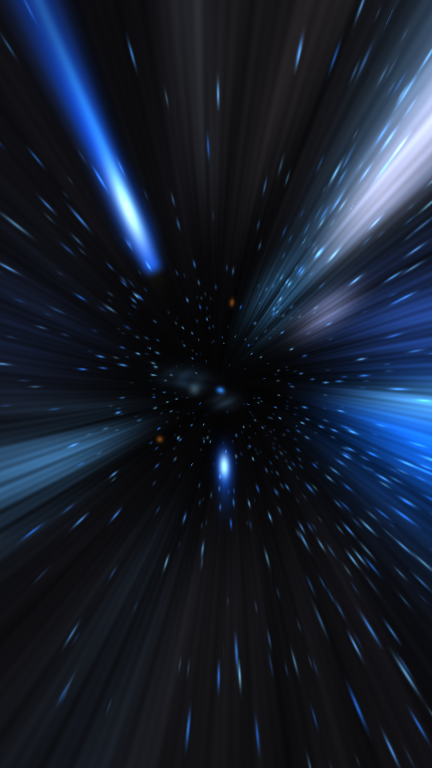
Write a Shadertoy shader that draws this background.

```glsl
#define CENTRE vec2(0.514, 0.499)
#define STAR_LAYERS 4
#define STAR_GAIN 0.85
#define BEAM_CONTRAST 0.42
#define VOID_RADIUS 0.30
#define SPACE vec3(0.052, 0.052, 0.066)
#define NAVY vec3(0.05, 0.13, 0.31)
#define AZURE vec3(0.01, 0.30, 0.74)
#define CYAN vec3(0.28, 0.44, 0.46)
#define TEAL vec3(0.11, 0.24, 0.35)
#define PEARL vec3(0.70, 0.62, 0.68)
#define EMBER vec3(0.45, 0.24, 0.07)

const float TAU = 6.2831853;

float hash(vec2 p) {
    p = fract(p * vec2(0.1031, 0.1137));
    p += dot(p, p.yx + 33.33);
    return fract((p.x + p.y) * p.x * 97.3);
}

float cross2(vec2 a, vec2 b) { return a.x * b.y - a.y * b.x; }

// Soft wedge of light leaving the centre
float beam(vec2 p, float degrees, float spread, float start, float full) {
    float t = radians(degrees);
    vec2 axis = vec2(cos(t), sin(t));
    float off = atan(cross2(axis, p), dot(axis, p)) / spread;
    return exp(-off * off) * smoothstep(start, full, length(p));
}

// Elliptic glow whose long side points away from the centre
float glow(vec2 p, vec2 c, vec2 size) {
    vec2 axis = normalize(c), q = p - c;
    q = vec2(dot(q, axis), cross2(axis, q)) / size;
    return exp(-dot(q, q));
}

// Layered sines, periodic in angle and stretched along the radius
float filaments(float angle, float depth) {
    float sum = 0.0, freq = 7.0, weight = 0.6;
    for (int i = 0; i < 7; i++) {
        float k = float(i);
        sum += weight * sin(angle * floor(freq) + depth * (1.5 + k) + 2.0 * sin(angle * 3.0 + k * 1.9));
        freq *= 1.75;
        weight *= 0.88;
    }
    return sum;
}

// One streak per cell of a log-polar grid
vec3 starLayer(float angle, float r, float layer, float density) {
    float columns = 50.0 + 34.0 * layer, rows = 3.2 + 1.2 * layer;
    vec2 grid = vec2((angle / TAU + 0.5) * columns, log(r) * rows + 40.0);
    vec2 cell = floor(grid), key = cell + 71.0 * layer + 3.0;
    float pick = hash(key), tone = hash(key + 17.3);
    vec2 spot = vec2(0.25 + 0.5 * hash(key + 5.1), 0.35 + 0.3 * hash(key + 9.7));
    vec2 d = (grid - cell - spot) * vec2(TAU / columns, 1.0 / rows) * r;
    float halfWidth = 0.0012 + 0.0032 * r * tone / (1.0 + 0.4 * layer);
    float halfLength = 0.0015 + r * (0.02 + 0.05 * tone) * smoothstep(0.0, 0.3, r) / (1.0 + 0.3 * layer);
    d /= vec2(halfWidth, halfLength);
    float lit = exp(-d.x * d.x - d.y * d.y) * step(1.0 - density, pick);
    return lit * (0.2 + 0.8 * tone * tone) * mix(vec3(0.08, 0.36, 0.85), vec3(0.45, 0.76, 0.90), hash(key + 23.9));
}

// Long comet with a rounded head and a white-hot core
vec3 comet(vec2 p) {
    vec2 axis = normalize(vec2(-0.153, 0.348)), q = p - vec2(-0.088, 0.148);
    float s = dot(q, axis), w = cross2(axis, q);
    float halfWidth = 0.019 * mix(0.65, 1.0, smoothstep(0.0, 0.06, s)) + 0.012 * smoothstep(0.15, 0.4, s);
    float body = exp(-pow(abs(w) / halfWidth, 2.4)) * smoothstep(-0.010, 0.010, s);
    float fade = mix(1.0, 0.55, smoothstep(0.16, 0.38, s));
    float core = exp(-pow(w / 0.0105, 2.0) - pow((s - 0.085) / 0.055, 2.0));
    float vein = exp(-pow((w + 0.004) / 0.008, 2.0)) * smoothstep(0.02, 0.1, s) * fade;
    return body * fade * vec3(0.03, 0.27, 0.84) + core * vec3(0.72, 0.68, 0.30) + vein * vec3(0.10, 0.24, 0.20);
}

void mainImage(out vec4 fragColor, in vec2 fragCoord) {
    vec2 p = (fragCoord - CENTRE * iResolution.xy) / iResolution.y;
    float r = length(p) + 0.0001, angle = atan(p.y, p.x);
    float grain = max(0.0, 1.0 + BEAM_CONTRAST * filaments(angle, log(r)));
    float soft = mix(1.0, grain, 0.45);

    // Dim dust around the tunnel
    vec3 dust = NAVY * (0.9 * beam(p, 17.0, 0.34, 0.06, 0.27) + 0.30 * beam(p, 165.0, 0.30, 0.08, 0.28));
    dust += TEAL * (0.9 * beam(p, 206.0, 0.16, 0.06, 0.26) + 0.22 * beam(p, 196.0, 0.2, 0.06, 0.2));
    dust += TEAL * 0.15 * beam(p, 248.0, 0.16, 0.10, 0.28);
    dust += vec3(0.040, 0.034, 0.028) * (beam(p, 76.0, 0.30, 0.1, 0.4) + 0.4 * beam(p, 270.0, 0.6, 0.12, 0.35));
    dust += vec3(0.05, 0.055, 0.06) * beam(p, 94.0, 0.07, 0.15, 0.32);
    vec3 col = SPACE * mix(0.25, 1.0, smoothstep(0.03, VOID_RADIUS, r)) * soft + dust * grain;

    // Blue fan on the right
    col += AZURE * soft * beam(p, -16.0, 0.32, 0.07, 0.29);
    col += CYAN * soft * beam(p, -5.0, 0.095, 0.11, 0.29);

    // Pale beam toward the upper right
    col += TEAL * soft * beam(p, 53.0, 0.17, 0.08, 0.20);
    col += PEARL * mix(1.0, grain, 0.25) * beam(p, 50.8, 0.10, 0.14, 0.34);
    col += vec3(0.34, 0.36, 0.47) * soft * glow(p, vec2(0.138, 0.096), vec2(0.046, 0.019));
    col += TEAL * grain * glow(p, vec2(0.068, 0.112), vec2(0.05, 0.026));

    // Comets
    col += comet(p);
    vec2 head = vec2(0.003, -0.106);
    col += vec3(0.03, 0.25, 0.80) * glow(p, head, vec2(0.023, 0.0105));
    col += vec3(0.70, 0.75, 0.35) * glow(p, head, vec2(0.014, 0.006));
    col += vec3(0.02, 0.10, 0.25) * glow(p, head * 1.25, vec2(0.032, 0.010));

    // Torn cloud at the heart
    float cloud = 0.7 + 0.3 * sin(p.x * 150.0 + 2.0 * sin(p.y * 130.0)) * sin(p.y * 210.0 - p.x * 90.0);
    col += vec3(0.10, 0.18, 0.26) * cloud * glow(p, vec2(-0.048, 0.008), vec2(0.030, 0.014));
    col += vec3(0.14, 0.21, 0.28) * cloud * glow(p, vec2(0.002, -0.022), vec2(0.010, 0.016));
    col += vec3(0.18, 0.24, 0.28) * glow(p, vec2(-0.036, -0.006), vec2(0.007));
    col += vec3(0.15, 0.45, 0.85) * glow(p, vec2(-0.002, -0.007), vec2(0.004, 0.005));
    col += EMBER * (glow(p, vec2(0.013, 0.107), vec2(0.005, 0.003)) + glow(p, vec2(-0.081, -0.071), vec2(0.004)));

    // Streaking stars, densest to the lower right
    float density = 0.09 + 0.24 * beam(p, -42.0, 0.6, 0.05, 0.13) + 0.32 * beam(p, 57.0, 0.18, 0.08, 0.13);
    density = (density + 0.08 * beam(p, 160.0, 0.6, 0.05, 0.12)) * smoothstep(0.015, 0.09, r);
    for (int i = 0; i < STAR_LAYERS; i++)
        col += STAR_GAIN * starLayer(angle, r, float(i), density);

    fragColor = vec4(clamp(col, 0.0, 1.0), 1.0);
}
```
